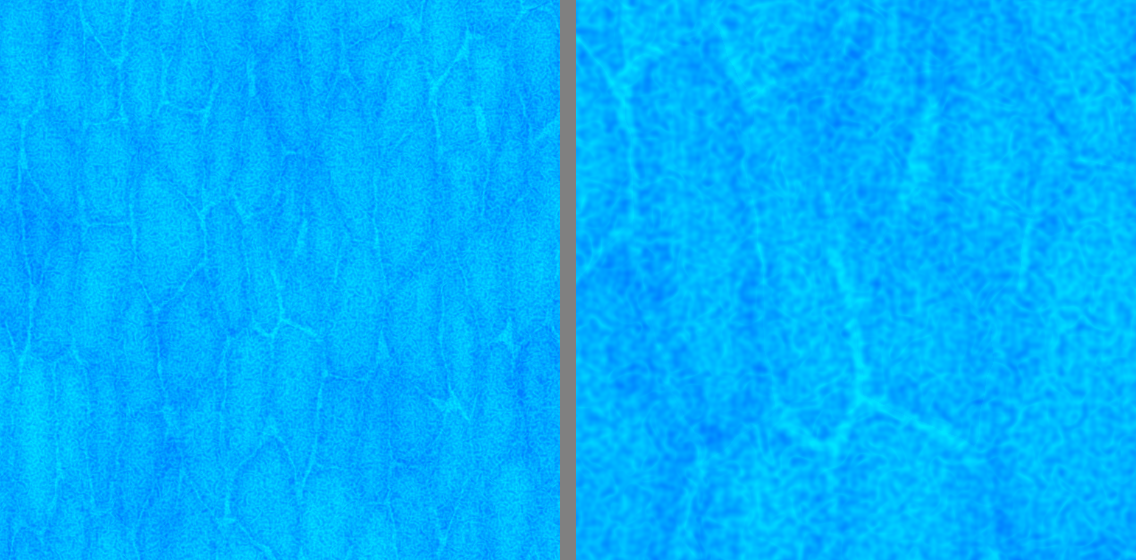
Left, the full canvas; right, a detail of the centre.
Reproduce this texture procedurally as a Shadertoy shader.

```glsl
// Azure tissue of tall, pointed cells with pale uneven seams and a fine fibrous grain.
#define CELLS vec2(13.0, 4.8)   // cells across and up the canvas
#define JITTER 0.98             // irregularity of the cell centres
#define CORNER 0.0058           // rounding of the cell corners
#define SEAM_WIDTH 0.0044       // half width of the pale seams
#define SEAM_LIGHT 0.150        // brightness of the seams
#define BODY_DEPTH 0.027        // distance over which a cell brightens
#define BODY_LIGHT 0.088        // brightness gained towards the cell middle
#define CELL_VARIATION 0.040    // brightness change from cell to cell
#define CLOUD_LIGHT 0.080       // broad uneven tint
#define FIBRE_LIGHT 0.23        // strength of the curly fibres
#define GRAIN_LIGHT 0.14        // strength of the finest grain
#define BASE_GREEN 0.634        // green level at the cell rims

vec2 hash2(vec2 p) {
    vec3 q = fract(p.xyx * vec3(0.1031, 0.1030, 0.0973));
    q += dot(q, q.yzx + 33.33);
    return fract((q.xx + q.yz) * q.zy);
}

vec2 gradientAt(vec2 cell) {
    float angle = 6.2832 * hash2(cell + 57.0).x;
    return vec2(cos(angle), sin(angle));
}

float gradientNoise(vec2 p) {
    vec2 i = floor(p), f = fract(p);
    vec2 u = f * f * f * (f * (f * 6.0 - 15.0) + 10.0);
    vec2 e = vec2(1.0, 0.0);
    float low = mix(dot(gradientAt(i), f),
                    dot(gradientAt(i + e.xy), f - e.xy), u.x);
    float high = mix(dot(gradientAt(i + e.yx), f - e.yx),
                     dot(gradientAt(i + e.xx), f - e.xx), u.x);
    return mix(low, high, u.y);
}

vec2 noise2(vec2 p) {
    return vec2(gradientNoise(p), gradientNoise(p + vec2(31.7, 83.2)));
}

vec2 cellCentre(vec2 cell) {
    return cell + 0.5 + JITTER * (hash2(cell + 11.0) - 0.5);
}

// x: rounded distance to the cell wall in canvas units, y: random value of the cell
vec2 tissue(vec2 uv) {
    vec2 p = uv * CELLS, home = floor(p), nearest = home;
    float best = 1e5;
    for (int y = -2; y <= 2; y++)
    for (int x = -2; x <= 2; x++) {
        vec2 cell = home + vec2(x, y);
        vec2 d = cellCentre(cell) - p;
        if (dot(d, d) < best) { best = dot(d, d); nearest = cell; }
    }
    // Blend the distances to all walls so that corners become round
    vec2 centre = cellCentre(nearest);
    float sum = 0.0;
    for (int y = -2; y <= 2; y++)
    for (int x = -2; x <= 2; x++) {
        if (x == 0 && y == 0) continue;
        vec2 other = cellCentre(nearest + vec2(x, y));
        vec2 across = other - centre;
        float wall = dot(0.5 * (centre + other) - p, across) / length(across * CELLS);
        sum += exp(-wall / CORNER);
    }
    return vec2(-CORNER * log(sum), hash2(nearest + 91.0).y);
}

void mainImage(out vec4 fragColor, in vec2 fragCoord) {
    vec2 uv = fragCoord / iResolution.y + 3.0;

    // Cells with wavering walls
    vec2 bent = uv + 0.020 * noise2(uv * vec2(9.0, 6.0))
                   + 0.007 * noise2(uv * 26.0)
                   + 0.0025 * noise2(uv * 70.0);
    vec2 cell = tissue(bent);

    // Rims shade unevenly; seams vary in strength and swell into patches
    float patchy = gradientNoise(uv * vec2(24.0, 16.0) + 71.0);
    float body = smoothstep(0.0, BODY_DEPTH, cell.x + 0.004 * patchy);
    float swelling = 0.012 * max(patchy - 0.1, 0.0);
    float seam = 1.0 - smoothstep(-0.0015, SEAM_WIDTH, cell.x - swelling);
    seam *= 0.35 + 0.65 * smoothstep(-0.3, 0.25, gradientNoise(uv * vec2(13.0, 9.0) + 5.0));
    seam *= 0.95 + 0.5 * gradientNoise(uv * 65.0 + 29.0);

    // Broad tint, mottling and upright streaks
    float cloud = gradientNoise(uv * vec2(5.0, 3.5) + 17.0)
                + 0.6 * gradientNoise(uv * vec2(26.0, 13.0) + 43.0)
                + 0.3 * gradientNoise(uv * vec2(48.0, 12.0) + 61.0);

    // Curly fibres and fine grain
    vec2 curl = uv * 95.0 + 1.1 * noise2(uv * 52.0);
    float fibre = 0.2 - abs(gradientNoise(curl));
    float grain = gradientNoise(uv * 200.0 + 7.0);

    float green = BASE_GREEN + BODY_LIGHT * body + SEAM_LIGHT * seam
                + CELL_VARIATION * (cell.y - 0.5) + CLOUD_LIGHT * cloud
                + FIBRE_LIGHT * fibre + GRAIN_LIGHT * grain;
    fragColor = vec4(0.0, clamp(green, 0.50, 0.89), 1.0, 1.0);
}
```
